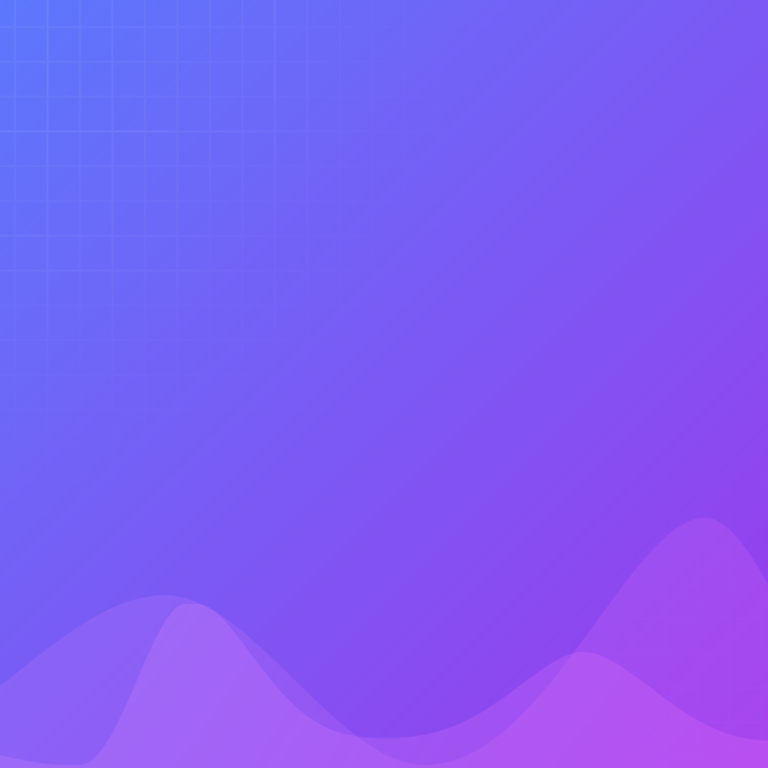
Reproduce this background procedurally as a WebGL 1 fragment shader.

```glsl
precision highp float;
// Blue to violet diagonal gradient with a fading corner grid and two translucent waves.

uniform vec2 u_resolution;

const vec3 BLUE = vec3(0.362, 0.470, 0.988);
const vec3 VIOLET = vec3(0.605, 0.230, 0.925);
const vec3 TINT_LEFT = vec3(0.86, 0.53, 1.0);
const vec3 TINT_RIGHT = vec3(0.93, 0.45, 0.98);
const vec3 GRID_COLOR = vec3(0.62, 0.72, 1.0);

const float BACK_ALPHA = 0.17;
const float FRONT_ALPHA = 0.22;

const vec2 GRID_STEP = vec2(0.0423, 0.0453);
const vec2 GRID_OFFSET = vec2(0.0195, 0.0352);  // first lines, from the top left
const float GRID_HALF_WIDTH = 0.0012;
const float GRID_ALPHA = 0.20;
const float GRID_REACH = 0.70;
const float FAR_GRID_ALPHA = 0.03;
const float FAR_GRID_REACH = 0.38;

float hash(float n) {
  n = fract(n * 0.1031);
  n *= n + 33.33;
  return fract(n * (n + n));
}

// Smooth step from a to b; positive skew delays the change, negative hastens it.
float ease(float a, float b, float skew, float x) {
  float t = clamp((x - a) / (b - a), 0.0, 1.0);
  t -= skew * t * (1.0 - t);
  return t * t * (3.0 - 2.0 * t);
}

// Each wave moves in turn from one crest or trough to the next.
float backWave(float x) {
  float h = mix(0.004, 0.225, ease(-0.195, 0.215, 0.0, x));
  h = mix(h, 0.004, ease(0.215, 0.553, 0.0, x));
  h = mix(h, 0.326, ease(0.553, 0.918, 0.25, x));
  return mix(h, 0.003, ease(0.918, 1.159, 0.0, x));
}

float frontWave(float x) {
  float h = mix(0.030, 0.004, ease(-0.085, 0.085, 0.0, x));
  h = mix(h, 0.2135, ease(0.104, 0.241, 0.1, x));
  h = mix(h, 0.039, ease(0.258, 0.501, -0.65, x));
  h = mix(h, 0.151, ease(0.501, 0.759, 0.5, x));
  return mix(h, 0.036, ease(0.759, 1.0, -0.3, x));
}

// Coverage below a curve, with the edge softened along its normal.
float below(float y, float height, float nextHeight, float pixel) {
  float slope = (nextHeight - height) / pixel;
  float d = (y - height) / sqrt(1.0 + slope * slope);
  return 1.0 - smoothstep(-pixel, pixel, d);
}

// Strength of evenly spaced lines, each with its own brightness.
float gridLine(float p, float spacing, float seed, float pixel) {
  float index = floor(p / spacing + 0.5);
  float d = abs(p - index * spacing);
  float line = 1.0 - smoothstep(0.0, GRID_HALF_WIDTH + pixel, d);
  return line * mix(0.45, 1.0, hash(index + seed));
}

void main() {
  vec2 uv = gl_FragCoord.xy / u_resolution;
  float pixel = 1.0 / min(u_resolution.x, u_resolution.y);
  vec2 fromTop = vec2(uv.x, 1.0 - uv.y);

  // Diagonal gradient
  vec3 color = mix(BLUE, VIOLET, 0.5 * (fromTop.x + fromTop.y));

  // Grid, strongest at the top left and faint at the lower right
  vec2 p = fromTop - GRID_OFFSET;
  float grid = max(gridLine(p.x, GRID_STEP.x, 17.0, pixel),
                   gridLine(p.y, GRID_STEP.y, 71.0, pixel));
  float nearFade = 1.0 - smoothstep(0.0, GRID_REACH, length(fromTop));
  float farFade = 1.0 - smoothstep(0.0, FAR_GRID_REACH, distance(uv, vec2(1.0, 0.1)));
  color = mix(color, GRID_COLOR, grid * (GRID_ALPHA * nearFade + FAR_GRID_ALPHA * farFade));

  // Translucent waves
  vec3 tint = mix(TINT_LEFT, TINT_RIGHT, smoothstep(0.1, 0.9, uv.x));
  float back = below(uv.y, backWave(uv.x), backWave(uv.x + pixel), pixel);
  float front = below(uv.y, frontWave(uv.x), frontWave(uv.x + pixel), pixel);
  color = mix(color, tint, BACK_ALPHA * back);
  color = mix(color, tint, FRONT_ALPHA * front);

  gl_FragColor = vec4(color, 1.0);
}
```
